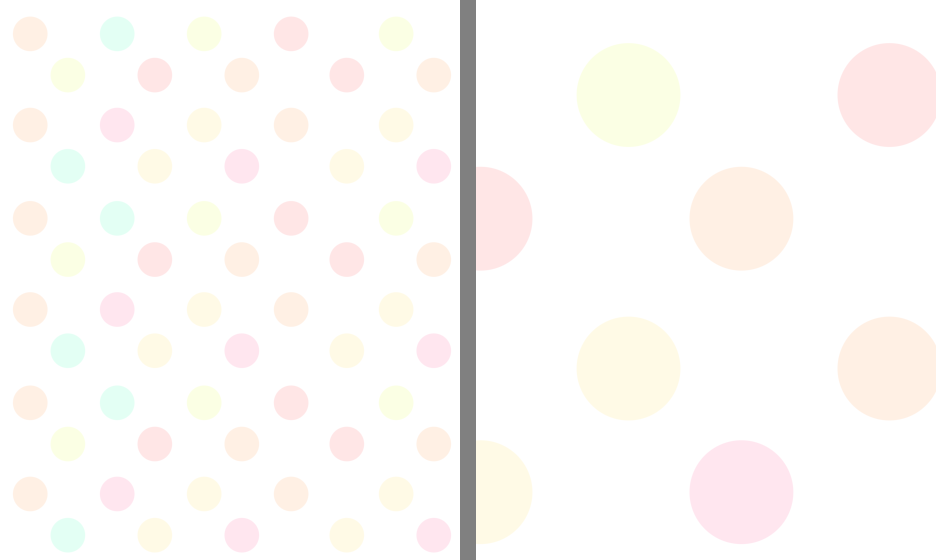
Left: the whole. Right: its middle third, enlarged.
Reproduce this pattern procedurally as a Shadertoy shader.

```glsl
// Pastel polka dots on white: four staggered rows form a band that repeats downward.
// Each row snaps to its nearest dot; right of a seam the sheet repeats sideways
// with a wider gap. All lengths are fractions of the canvas height.

const float RADIUS      = 0.0309;
const float COLUMN_STEP = 0.1553;
const float BAND_HEIGHT = 0.3294;
const float PAIR_STEP   = 0.1628;                 // first row pair to second
const vec2  FIRST_DOT   = vec2(0.0540, 0.0605);   // from the top left
const vec2  STAGGER     = vec2(0.0672, 0.0736);   // offset of odd rows
const float SEAM_X      = 0.5859;
const float SEAM_SHIFT  = 0.3428;

const vec3 PAPER = vec3(1.0);
const vec3 PASTELS[6] = vec3[6](
    vec3(1.000, 0.940, 0.894),   // 0 peach
    vec3(0.890, 1.000, 0.957),   // 1 mint
    vec3(0.984, 1.000, 0.894),   // 2 lime
    vec3(1.000, 0.900, 0.902),   // 3 rose
    vec3(1.000, 0.900, 0.937),   // 4 pink
    vec3(1.000, 0.980, 0.902));  // 5 cream

// Pastel of each dot, one row per line; odd rows hold three dots
const int DOT_PASTEL[16] = int[16](
    0, 1, 2, 3,
    2, 3, 0, 0,
    0, 4, 5, 0,
    1, 5, 4, 4);

// Signed distance to a repeated row of dots; also returns the nearest column
float dotRow(vec2 p, int row, out int column) {
    int odd = row % 2;
    vec2 center = FIRST_DOT + STAGGER * float(odd);
    center.y += PAIR_STEP * float(row / 2);

    vec2 d = p - center;
    float nearest = clamp(floor(d.x / COLUMN_STEP + 0.5), 0.0, float(3 - odd));
    column = int(nearest);
    d.x -= nearest * COLUMN_STEP;
    d.y = mod(d.y + 0.5 * BAND_HEIGHT, BAND_HEIGHT) - 0.5 * BAND_HEIGHT;
    return length(d) - RADIUS;
}

void mainImage(out vec4 fragColor, in vec2 fragCoord) {
    float pixel = 1.0 / iResolution.y;
    vec2 p = fragCoord * pixel;
    p.y = 1.0 - p.y;

    // Sideways repeat beyond the seam
    p.x -= SEAM_SHIFT * step(SEAM_X, p.x);

    vec3 color = PAPER;
    for (int row = 0; row < 4; row++) {
        int column;
        float dist = dotRow(p, row, column);
        float cover = 1.0 - smoothstep(-0.75 * pixel, 0.75 * pixel, dist);
        color = mix(color, PASTELS[DOT_PASTEL[row * 4 + column]], cover);
    }
    fragColor = vec4(color, 1.0);
}
```
